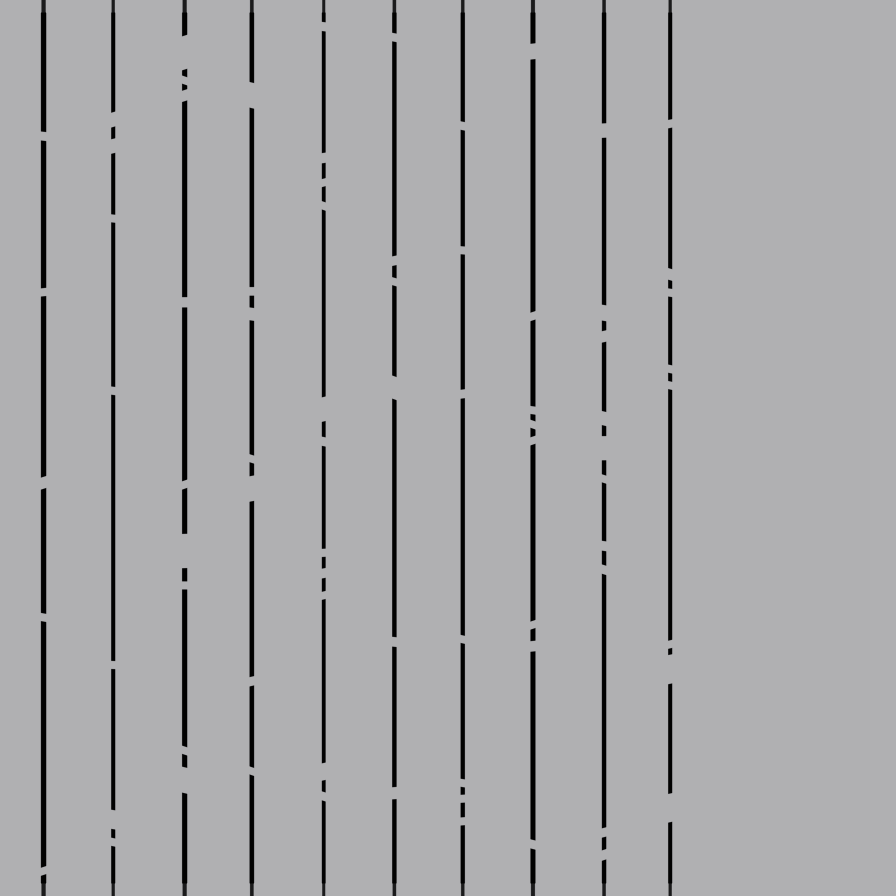
This pattern is drawn by a Shadertoy shader. Its source:

```glsl
// Ten thin black vertical lines on plain grey, each worn through by clusters of small slanted gaps.
#define LINE_COUNT 10.0
#define FIRST_X 0.0488
#define PITCH 0.0779
#define JITTER 0.0028
#define WIDTH_MIN 0.0041
#define WIDTH_MAX 0.0062
#define GAP_MIN 0.0090
#define GAP_MAX 0.0420
#define CLUSTERS 5
#define END_ZONE 0.0140
#define PAPER vec3(0.69, 0.69, 0.70)
#define INK vec3(0.005)

float hash(vec2 p) {
    vec3 q = fract(vec3(p.xyx) * 0.1031);
    q += dot(q, q.yzx + 33.33);
    return fract((q.x + q.y) * q.z);
}

// Coverage of a shape from its signed distance
float cover(float d, float blur) {
    return 1.0 - smoothstep(-blur, blur, d);
}

// Remaining ink along one line; p.x is measured from its centre
float wear(vec2 p, float id, float blur) {
    float ink = 1.0;
    for (int c = 0; c < CLUSTERS; c++) {
        vec2 seed = vec2(id * 7.0 + 3.0, float(c) * 13.0 + 5.0);
        float y = (float(c) + 0.08 + 0.75 * hash(seed)) / float(CLUSTERS);
        float pick = hash(seed + 1.7);
        int gaps = pick < 0.58 ? 1 : (pick < 0.88 ? 2 : 3);
        for (int g = 0; g < gaps; g++) {
            vec2 gapSeed = seed + vec2(31.0, 17.0) * float(g + 1);
            float size = mix(GAP_MIN, GAP_MAX, pow(hash(gapSeed), 5.0));
            float slant = 0.7 * (hash(gapSeed + 4.3) - 0.5);
            float d = abs(p.y - y - 0.5 * size + slant * p.x) - 0.5 * size;
            ink *= 1.0 - cover(d, blur);
            // A short dash separates gaps in the same cluster
            y += size + mix(0.006, 0.018, hash(gapSeed + 9.1));
        }
    }
    return ink;
}

void mainImage(out vec4 fragColor, in vec2 fragCoord) {
    vec2 uv = fragCoord / iResolution.xy;
    float blur = 0.75 / min(iResolution.x, iResolution.y);

    // Nearest line, with its own offset and width
    float id = clamp(round((uv.x - FIRST_X) / PITCH), 0.0, LINE_COUNT - 1.0);
    float offset = JITTER * (2.0 * hash(vec2(id, 21.0)) - 1.0);
    float x = uv.x - FIRST_X - id * PITCH - offset;
    float width = mix(WIDTH_MIN, WIDTH_MAX, hash(vec2(id, 47.0)));

    // Thinner, paler ends at the canvas border
    float end = cover(min(uv.y, 1.0 - uv.y) - END_ZONE, blur);
    width *= 1.0 - 0.2 * end;

    float line = cover(abs(x) - 0.5 * width, blur);
    line *= wear(vec2(x, uv.y), id, blur) * (1.0 - 0.15 * end);
    fragColor = vec4(mix(PAPER, INK, line), 1.0);
}
```
